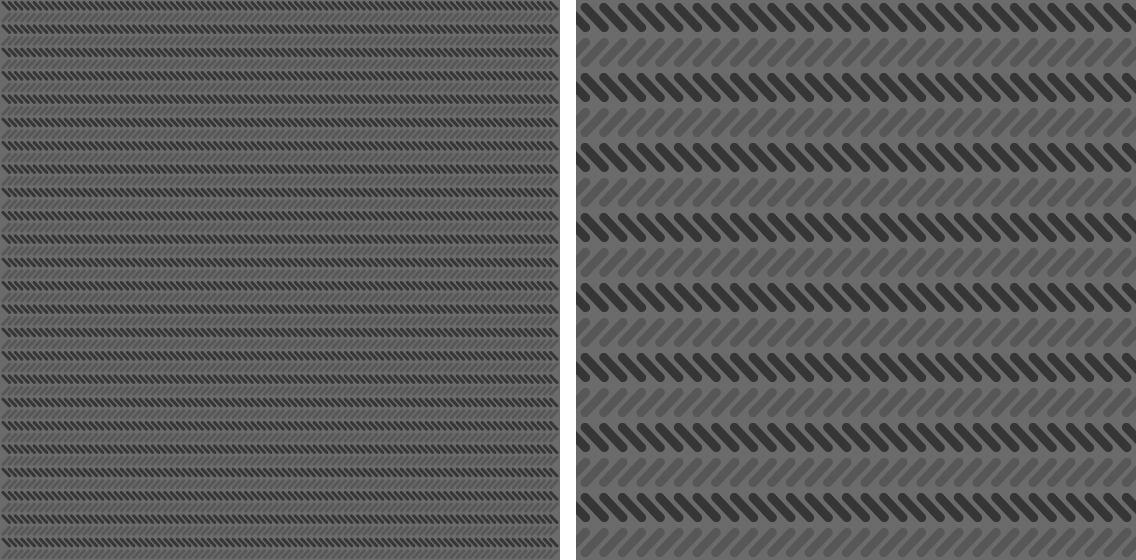
Left: the whole. Right: its middle third, enlarged.
Reproduce this pattern procedurally as a Shadertoy shader.

```glsl
#define ROW_PAIRS 24.0
#define COLUMNS 90.0
#define STROKE_REACH vec2(0.0057, 0.0060)
#define STROKE_RADIUS 0.0027
#define GROUND_COLOR vec3(0.42)
#define DARK_COLOR vec3(0.21)
#define PALE_COLOR vec3(0.34)

// Distance to a round-ended stroke centred on the origin
float strokeDistance(vec2 p, vec2 reach) {
    float along = clamp(dot(p, reach) / dot(reach, reach), -1.0, 1.0);
    return length(p - reach * along) - STROKE_RADIUS;
}

// Nearest stroke in a row; the outermost strokes stay inside the canvas
float rowDistance(vec2 p, vec2 reach) {
    float nearest = 1.0;
    float column = floor(p.x * COLUMNS + 0.5);
    for (int i = -1; i <= 1; i++) {
        float index = clamp(column + float(i), 1.0, COLUMNS - 1.0);
        vec2 local = vec2(p.x - index / COLUMNS, p.y);
        nearest = min(nearest, strokeDistance(local, reach));
    }
    return nearest;
}

void mainImage(out vec4 fragColor, in vec2 fragCoord) {
    vec2 uv = fragCoord / iResolution.y;
    float pixel = 1.0 / iResolution.y;

    // Rows counted from the top, alternating dark and pale
    float bands = ROW_PAIRS * 2.0;
    float level = (1.0 - uv.y) * bands;
    float pale = mod(floor(level), 2.0);
    vec2 local = vec2(uv.x, (0.5 - fract(level)) / bands);

    // Dark strokes fall to the right, pale strokes rise
    vec2 reach = STROKE_REACH * vec2(1.0, pale * 2.0 - 1.0);
    float d = rowDistance(local, reach);
    float coverage = 1.0 - smoothstep(-0.6 * pixel, 0.6 * pixel, d);

    vec3 strokeColor = mix(DARK_COLOR, PALE_COLOR, pale);
    fragColor = vec4(mix(GROUND_COLOR, strokeColor, coverage), 1.0);
}
```
